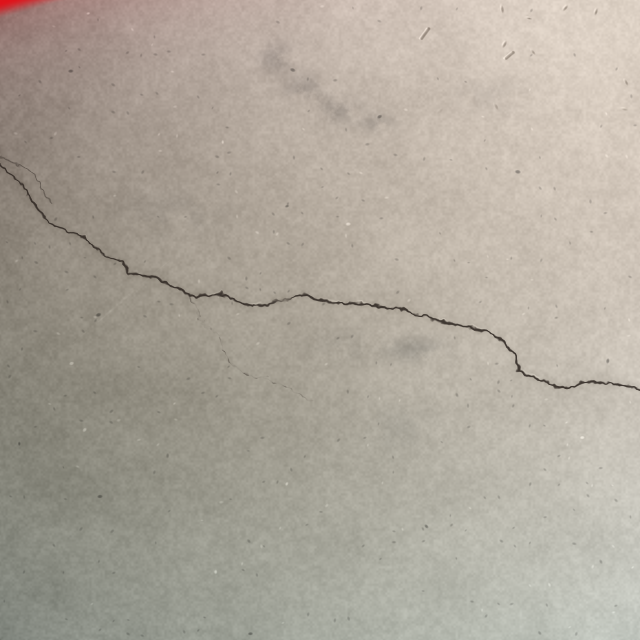
Write a Shadertoy shader that draws this texture.

```glsl
#define CRACK_WIDTH 0.0016
#define CRACK_JITTER 0.0052
#define CRACK_COLOR vec3(0.20, 0.17, 0.15)
#define RED_COLOR vec3(0.88, 0.07, 0.10)
#define GRAIN 0.064
#define MOTTLE 0.065
#define STAIN_DEPTH 0.11
#define CHIP_CELLS 21.0

const vec2 crackPath[24] = vec2[](
    vec2(0.0, .746), vec2(.026, .72), vec2(.076, .652), vec2(.13, .629),
    vec2(.159, .605), vec2(.193, .591), vec2(.2, .576), vec2(.247, .565),
    vec2(.299, .538), vec2(.345, .539), vec2(.394, .521), vec2(.4245, .526),
    vec2(.4705, .54), vec2(.5026, .53), vec2(.572, .524), vec2(.62, .5185),
    vec2(.667, .503), vec2(.772, .478), vec2(.806, .444), vec2(.809, .419),
    vec2(.883, .393), vec2(.911, .402), vec2(.961, .402), vec2(1.01, .388));
const vec2 branchPath[5] = vec2[](
    vec2(0.0, .757), vec2(.03, .742), vec2(.052, .729), vec2(.065, .707), vec2(.078, .684));
const vec2 hairPath[8] = vec2[](
    vec2(.299, .535), vec2(.313, .499), vec2(.345, .474), vec2(.351, .445),
    vec2(.364, .428), vec2(.385, .415), vec2(.42, .407), vec2(.488, .376));
// Stain centre and radii
const vec4 stains[9] = vec4[](
    vec4(.43, .91, .025, .022), vec4(.475, .86, .03, .022), vec4(.53, .828, .035, .02),
    vec4(.59, .807, .025, .013), vec4(.65, .454, .045, .018), vec4(.54, .46, .06, .025),
    vec4(.77, .85, .06, .025), vec4(.27, .665, .08, .04), vec4(.62, .33, .06, .035));

float hash(vec2 p) {
    vec3 q = fract(p.xyx * 0.1031);
    q += dot(q, q.yzx + 33.33);
    return fract((q.x + q.y) * q.z);
}

float noise(vec2 p) {
    vec2 i = floor(p), f = fract(p);
    f = f * f * (3.0 - 2.0 * f);
    return mix(mix(hash(i), hash(i + vec2(1, 0)), f.x),
               mix(hash(i + vec2(0, 1)), hash(i + vec2(1, 1)), f.x), f.y);
}

float fbm(vec2 p) {
    float sum = 0.0, amp = 0.5;
    for (int i = 0; i < 5; i++) {
        sum += amp * noise(p);
        p = mat2(1.6, 1.2, -1.2, 1.6) * p + 17.0;
        amp *= 0.5;
    }
    return sum;
}

float segment(vec2 p, vec2 a, vec2 b) {
    vec2 ap = p - a, ab = b - a;
    return length(ap - ab * clamp(dot(ap, ab) / dot(ab, ab), 0.0, 1.0));
}

float cover(float d, float width, float px) {
    return 1.0 - smoothstep(width - px, width + px, d);
}

// One randomly turned grain per occupied cell; stretch lengthens it
float specks(vec2 p, float cells, float density, float size, float stretch, float px) {
    vec2 id = floor(p * cells) + cells;
    vec2 centre = 0.25 + 0.5 * vec2(hash(id), hash(id + 41.0));
    float angle = 3.1 * hash(id + 73.0);
    vec2 q = (fract(p * cells) - centre) / cells;
    q = mat2(cos(angle), -sin(angle), sin(angle), cos(angle)) * q;
    q.x /= stretch;
    float radius = size * (0.5 + 0.5 * hash(id + 29.0));
    return step(hash(id + 97.0), density) * cover(length(q), radius, px);
}

// Weights of a parabola through 0, 0.5 and 1
vec3 weights(float t) {
    return vec3((1.0 - t) * (1.0 - 2.0 * t), 4.0 * t * (1.0 - t), t * (2.0 * t - 1.0));
}

vec3 concrete(vec2 p) {
    vec3 w = weights(p.x);
    vec3 low = mat3(.50, .52, .49, .65, .665, .625, .76, .78, .75) * w;
    vec3 middle = mat3(.535, .515, .47, .69, .66, .61, .81, .775, .73) * w;
    vec3 high = mat3(.56, .50, .48, .785, .735, .695, .87, .825, .775) * w;
    vec3 color = mat3(low, middle, high) * weights(p.y);
    vec2 shade = (p - vec2(.32, .32)) / vec2(.3, .16);
    return color - 0.025 * exp(-dot(shade, shade));
}

void mainImage(out vec4 fragColor, in vec2 fragCoord) {
    vec2 p = fragCoord / iResolution.xy;
    float px = 0.9 / iResolution.y;
    vec3 color = concrete(p);

    // Mottling, smudges and grain
    color += MOTTLE * (fbm(p * 13.0) - 0.48);
    float smudge = 0.0;
    for (int i = 0; i < 9; i++) {
        vec2 q = (p - stains[i].xy) / stains[i].zw;
        smudge += exp(-dot(q, q)) * (i < 5 ? 1.0 : 0.4);
    }
    color -= STAIN_DEPTH * smudge * smoothstep(0.22, 0.62, fbm(p * 45.0)) * vec3(1.0, .93, .84);
    color += GRAIN * (0.35 * noise(p * 70.0) + 0.6 * noise(p * 150.0) + 0.6 * noise(p * 290.0) - 0.775);

    // Faint slanted scratches
    for (int i = 0; i < 4; i++) {
        vec2 a = vec2(.115 + .025 * float(i), .465 + .022 * float(i));
        float d = segment(p, a, a + vec2(.075, .062));
        color += 0.035 * cover(d, 0.0006, px) * noise(p * 70.0);
    }

    // Pits, bright dust and chips with a lit side
    color *= 1.0 - 0.18 * specks(p, 43.0, 0.14, 0.0018, 1.6, px);
    color *= 1.0 - 0.32 * specks(p + 0.37, 14.0, 0.07, 0.0025, 1.5, px);
    color += 0.09 * specks(p + 0.61, 31.0, 0.08, 0.0018, 1.6, px);
    color += 0.16 * specks(p + 0.83, 9.0, 0.07, 0.0025, 1.4, px);
    float chipZone = smoothstep(.62, .78, p.x) * smoothstep(.78, .87, p.y);
    color -= 0.22 * chipZone * specks(p, CHIP_CELLS, 0.35, 0.002, 2.3, px);
    color += 0.08 * chipZone * specks(p + vec2(.002, -.002), CHIP_CELLS, 0.35, 0.002, 2.3, px);
    for (int i = 0; i < 2; i++) {
        vec2 a = vec2(.659, .94) + float(i) * vec2(.132, -.031);
        vec2 b = a + vec2(.011, .015 - .006 * float(i));
        color -= 0.22 * cover(segment(p, a, b), 0.0022, px);
        color += 0.12 * cover(segment(p + vec2(.003, 0), a, b), 0.0016, px);
    }

    // Cracks, roughened by a shared fine warp
    vec2 warp = vec2(0);
    for (int i = 0; i < 3; i++) {
        vec2 s = p * (75.0 + 75.0 * float(i));
        warp += (vec2(noise(s), noise(s + 31.0)) - 0.5) / (1.0 + 0.5 * float(i));
    }
    vec2 q = p + CRACK_JITTER * warp;
    float crack = 1.0, branch = 1.0, hair = 1.0, lip = 1.0;
    for (int i = 0; i < 23; i++) {
        crack = min(crack, segment(q, crackPath[i], crackPath[i + 1]));
        lip = min(lip, segment(q - vec2(.001, .0035), crackPath[i], crackPath[i + 1]));
    }
    for (int i = 0; i < 4; i++) branch = min(branch, segment(q, branchPath[i], branchPath[i + 1]));
    for (int i = 0; i < 7; i++) hair = min(hair, segment(q, hairPath[i], hairPath[i + 1]));
    float thin = 1.0 - 0.5 * exp(-pow((p.x - .443) / .014, 2.0));
    float width = CRACK_WIDTH * (0.65 + 0.7 * noise(p * 60.0)) * thin;
    color -= 0.06 * exp(-crack / 0.006);
    color += 0.09 * cover(lip, 0.001, px) * smoothstep(.55, .85, noise(p * 55.0 + 5.0));
    color = mix(color, CRACK_COLOR, 0.5 * cover(branch, 0.0009, px));
    float dots = 0.15 + 0.85 * smoothstep(.45, .8, noise(p * 140.0));
    color = mix(color, CRACK_COLOR, 0.45 * cover(hair, 0.0011, px) * dots);
    color = mix(color, CRACK_COLOR, 0.9 * thin * cover(crack, width, px));

    // Red corner with its reflected tint
    float corner = p.x * 0.28 + (1.0 - p.y);
    color = mix(color, RED_COLOR, 0.16 * exp(-corner / 0.065));
    color = mix(color, RED_COLOR, 1.0 - smoothstep(0.004, 0.031, corner));
    fragColor = vec4(clamp(color, 0.0, 1.0), 1.0);
}
```
